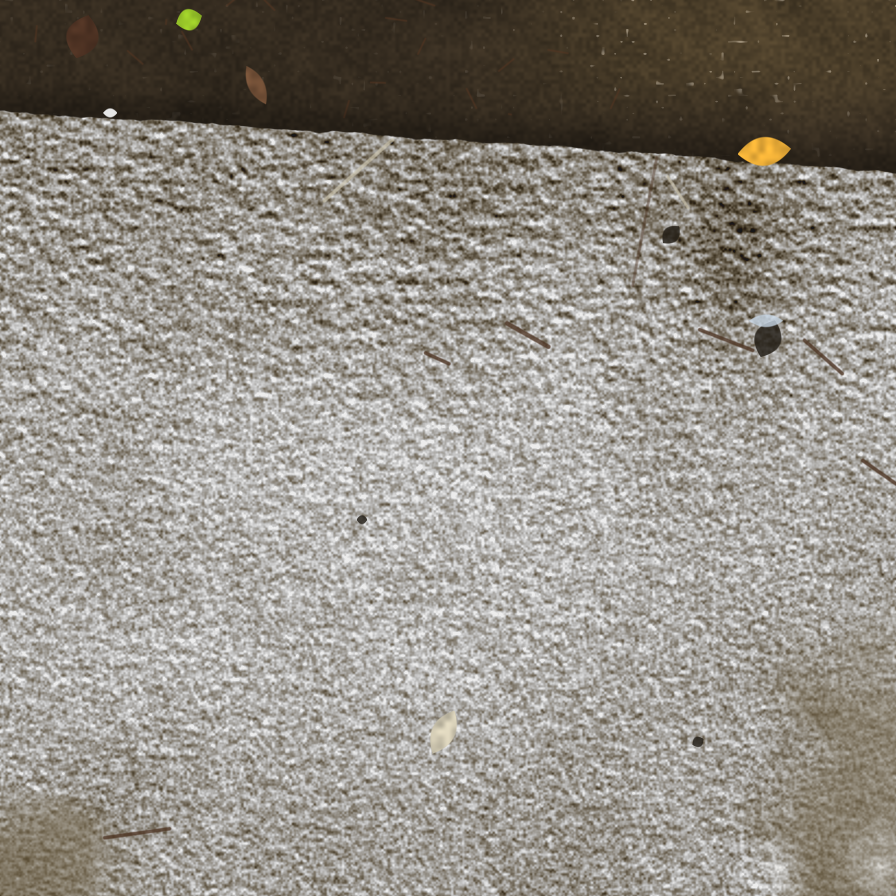
A WebGL 1 fragment shader for this texture:

```glsl
precision highp float;
// Wet, ribbed concrete slab below a strip of dark soil, with leaves and twigs.
// Layered value noise gives the ground; its vertical slope gives the wet glints.
// Debris is drawn over it with soft ellipses and line segments.
uniform vec2 u_resolution;

float hash(vec2 p) {
  vec3 q = fract(vec3(p.xyx) * 0.1031);
  q += dot(q, q.yzx + 33.33);
  return fract((q.x + q.y) * q.z);
}

float noise(vec2 p) {
  vec2 i = floor(p), f = fract(p);
  f = f * f * (3.0 - 2.0 * f);
  float low = mix(hash(i), hash(i + vec2(1, 0)), f.x);
  float high = mix(hash(i + vec2(0, 1)), hash(i + vec2(1, 1)), f.x);
  return mix(low, high, f.y);
}

float fbm(vec2 p) {
  float sum = 0.0, gain = 0.53;
  for (int i = 0; i < 4; i++) {
    sum += gain * noise(p);
    p = mat2(1.6, 1.2, -1.2, 1.6) * p + 17.3;
    gain *= 0.5;
  }
  return sum;
}

// Soft round patch: 1 at the centre, fading outward
float blob(vec2 p, vec2 centre, vec2 radius) {
  vec2 d = (p - centre) / radius;
  return exp(-dot(d, d));
}

// Segment from ends.xy to ends.zw
float twig(vec2 p, vec4 ends, float width, float blur) {
  vec2 d = ends.zw - ends.xy, q = p - ends.xy;
  float t = clamp(dot(q, d) / dot(d, d), 0.0, 1.0);
  return 1.0 - smoothstep(width - blur, width + blur, length(q - d * t));
}

// Rotated leaf shape, shape = centre and radii
float leaf(vec2 p, vec4 shape, float angle, float blur) {
  float c = cos(angle), s = sin(angle);
  vec2 q = mat2(c, -s, s, c) * (p - shape.xy);
  float along = min(abs(q.x) / shape.z, 1.0);
  float taper = shape.w * (1.0 - along * along);
  return (1.0 - smoothstep(-blur, blur, abs(q.y) - taper)) * step(along, 0.999);
}

// Surface height: pits, grit and wavering horizontal ribs
float height(vec2 p, float rough) {
  float wave = p.y + 0.007 * noise(p * vec2(14, 22));
  float ribs = sin(wave * 245.0) * smoothstep(0.25, 0.7, noise(p * vec2(9, 6)));
  float pits = noise(p * vec2(85, 135)), grit = noise(p * vec2(190, 230));
  return pits * mix(0.45, 1.0, rough) + grit * 0.6 + ribs * mix(0.07, 0.16, rough);
}

vec3 concrete(vec2 p) {
  float rough = smoothstep(0.38, 0.75, p.y + 0.15 * (fbm(p * 5.0) - 0.5));
  vec2 shift = vec2(0.001, 0.002);
  float slope = height(p - shift, rough) - height(p + shift, rough);
  float grain = noise(p * 256.0) + noise(p * 410.0) - 1.0;
  float tone = 0.64 - 0.09 * smoothstep(0.55, 0.85, p.y) - 0.04 * smoothstep(0.3, 0.0, p.y);
  tone += 0.07 * blob(p, vec2(0.42, 0.43), vec2(0.35, 0.22)) + 0.14 * (fbm(p * 8.0) - 0.5);
  tone -= 0.17 * blob(p, vec2(0.82, 0.72), vec2(0.05, 0.1));
  tone -= 0.08 * blob(p, vec2(0.49, 0.77), vec2(0.12, 0.06));
  // Drier, browner corners with a ragged border
  float ragged = 0.14 * (fbm(p * 13.0) - 0.5);
  float dry = smoothstep(0.82, 0.95, p.x + ragged) * smoothstep(0.36, 0.22, p.y + ragged);
  dry = max(dry, smoothstep(0.21, 0.1, length(p * vec2(1.0, 1.35)) + ragged));
  float pale = blob(p, vec2(0.86, 0.02), vec2(0.03)) + blob(p, vec2(0.98, 0.04), vec2(0.03));
  tone += pale * 0.4 * fbm(p * 40.0) - 0.12 * dry;
  tone += (slope * mix(0.34, 0.42, rough) + grain * 0.27) * (1.0 - 0.55 * dry);
  // Dark tones lean brown, glints stay neutral
  vec3 tint = mix(vec3(0.035, -0.005, -0.075), vec3(0), smoothstep(0.3, 0.82, tone));
  return clamp(tone + tint - dry * vec3(0, 0.01, 0.035), 0.09, 0.93);
}

vec3 soil(vec2 p, float blur) {
  float sandy = smoothstep(0.48, 0.75, p.x) * smoothstep(0.83, 0.94, p.y);
  vec3 col = mix(vec3(0.2, 0.165, 0.12), vec3(0.29, 0.24, 0.16), sandy);
  col *= 0.68 + 0.4 * fbm(p * 18.0) + 0.28 * noise(p * 230.0);
  col += 0.25 * smoothstep(0.88, 1.0, noise(p * 150.0)) * (0.25 + sandy);
  for (int i = 0; i < 16; i++) {
    float k = float(i);
    vec2 a = vec2(hash(vec2(k, 3)) * 0.72, 0.86 + 0.14 * hash(vec2(k, 8)));
    vec2 b = a + 0.047 * (vec2(hash(vec2(k, 5)), hash(vec2(k, 6))) - 0.5);
    col = mix(col, vec3(0.34, 0.21, 0.13), 0.55 * twig(p, vec4(a, b), 0.001, blur));
  }
  return col;
}

vec3 debris(vec3 col, vec2 p, float b) {
  vec3 cream = vec3(0.82, 0.79, 0.7);
  float vein = 0.85 + 0.25 * noise(p * 120.0);
  // Pale straws, then brown twigs
  float straw = max(twig(p, vec4(0.362, 0.776, 0.438, 0.844), 0.002, b),
    twig(p, vec4(0.745, 0.803, 0.768, 0.768), 0.0015, b));
  float bark = 0.6 * twig(p, vec4(0.706, 0.681, 0.733, 0.824), 0.0015, b);
  bark = max(bark, twig(p, vec4(0.566, 0.639, 0.612, 0.613), 0.0025, b));
  bark = max(bark, twig(p, vec4(0.475, 0.606, 0.501, 0.594), 0.002, b));
  bark = max(bark, twig(p, vec4(0.781, 0.632, 0.84, 0.609), 0.002, b));
  bark = max(bark, twig(p, vec4(0.898, 0.62, 0.94, 0.583), 0.002, b));
  bark = max(bark, twig(p, vec4(0.963, 0.486, 1, 0.46), 0.002, b));
  bark = max(bark, twig(p, vec4(0.117, 0.065, 0.189, 0.075), 0.002, b));
  col = mix(col, cream, 0.65 * straw);
  col = mix(col, vec3(0.3, 0.2, 0.13), 0.8 * bark);
  // Dark holes and a puddle glint
  float holes = leaf(p, vec4(0.749, 0.738, 0.013, 0.009), 0.8, b);
  holes = max(holes, leaf(p, vec4(0.857, 0.622, 0.022, 0.015), 1.2, b));
  holes = max(holes, leaf(p, vec4(0.404, 0.42, 0.006, 0.005), 0.0, b));
  holes = max(holes, leaf(p, vec4(0.779, 0.172, 0.007, 0.006), 0.5, b));
  col = mix(col, vec3(0.14, 0.12, 0.09), holes * 0.85);
  col = mix(col, vec3(0.78, 0.84, 0.9), 0.8 * leaf(p, vec4(0.855, 0.642, 0.019, 0.007), 0.0, b));
  // Leaves
  col = mix(col, vec3(0.6, 0.78, 0.16) * vein, leaf(p, vec4(0.211, 0.978, 0.015, 0.012), 0.3, b));
  col = mix(col, vec3(0.94, 0.69, 0.22) * vein, leaf(p, vec4(0.853, 0.831, 0.03, 0.016), 0.1, b));
  col = mix(col, vec3(0.46, 0.32, 0.22) * vein, leaf(p, vec4(0.286, 0.905, 0.024, 0.009), -1.1, b));
  col = mix(col, vec3(0.31, 0.2, 0.14) * vein, leaf(p, vec4(0.092, 0.959, 0.025, 0.018), 1.3, b));
  col = mix(col, cream * vein, leaf(p, vec4(0.495, 0.183, 0.027, 0.013), 1.1, b));
  return mix(col, vec3(0.9), leaf(p, vec4(0.123, 0.874, 0.008, 0.005), 0.0, b));
}

void main() {
  vec2 p = gl_FragCoord.xy / u_resolution;
  float blur = 1.0 / min(u_resolution.x, u_resolution.y);
  float edge = 0.875 - 0.055 * p.x - 0.013 * p.x * p.x + 0.007 * (fbm(p * 45.0) - 0.5);
  float above = p.y - edge;
  vec3 ground = soil(p, blur) * mix(0.72, 1.0, smoothstep(0.0, 0.045, above));
  vec3 col = mix(concrete(p), ground, smoothstep(-blur, blur, above));
  gl_FragColor = vec4(debris(col, p, blur), 1.0);
}
```
